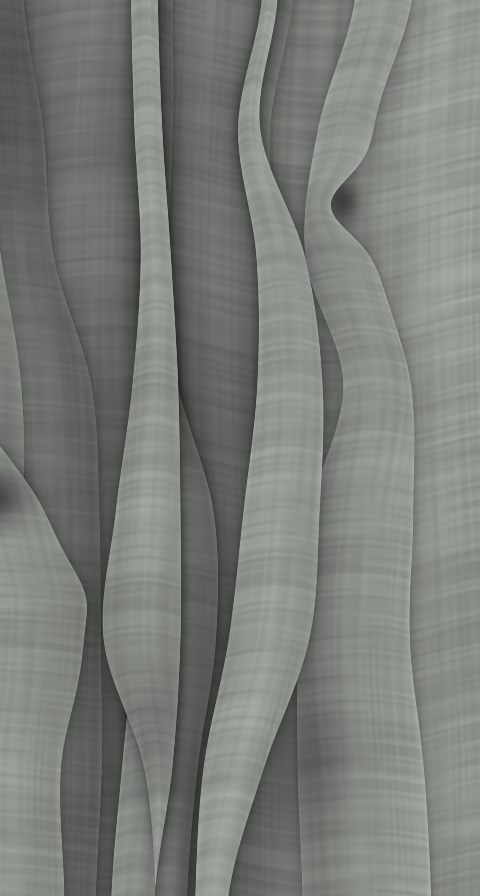
This texture is drawn by a WebGL 2 fragment shader. Its source:

```glsl
#version 300 es
precision highp float;
// Tall folds of grey-green woven cloth, overlapping and softly lit.

#define TINT vec3(0.972, 1.0, 0.962)
#define THREADS vec2(150.0, 250.0)
#define WEAVE_DEPTH 0.17
#define SHADOW_WIDTH 0.028
#define RIM_LIGHT 0.045
#define RIM_WIDTH 0.005

uniform vec2 u_resolution;
out vec4 fragColor;

float hash(vec2 p) {
    vec3 q = fract(vec3(p.xyx) * 0.1031);
    q += dot(q, q.yzx + 33.33);
    return fract((q.x + q.y) * q.z);
}

float noise(vec2 p) {
    vec2 i = floor(p), f = fract(p);
    f = f * f * (3.0 - 2.0 * f);
    return mix(mix(hash(i), hash(i + vec2(1, 0)), f.x),
               mix(hash(i + vec2(0, 1)), hash(i + vec2(1, 1)), f.x), f.y);
}

// Streaky threads in both directions, fine over coarse.
float weave(vec2 p) {
    float warp = noise(p * vec2(THREADS.x, 7.0)) + 0.6 * noise(p * vec2(THREADS.x * 0.35, 3.0) + 17.0);
    float weft = noise(p * vec2(6.0, THREADS.y) + 41.0) + 0.7 * noise(p * vec2(3.0, THREADS.y * 0.3) + 73.0);
    return 1.0 + WEAVE_DEPTH * (0.4 * (warp - 0.8) + 0.6 * (weft - 0.85));
}

// Smooth curve through eight evenly spaced knots, in percent of the width.
float curve(float t, vec4 a, vec4 b) {
    float k[8] = float[8](a.x, a.y, a.z, a.w, b.x, b.y, b.z, b.w);
    float s = clamp(t, 0.0, 0.9999) * 7.0;
    int i = int(s);
    float f = fract(s);
    float p0 = k[max(i - 1, 0)], p1 = k[i], p2 = k[i + 1], p3 = k[min(i + 2, 7)];
    return 0.01 * (p1 + 0.5 * f * (p2 - p0 + f * (2.0 * p0 - 5.0 * p1 + 4.0 * p2 - p3
                 + f * (3.0 * (p1 - p2) + p3 - p0))));
}

float bump(float t, float centre, float width) {
    float d = (t - centre) / width;
    return exp(-d * d);
}

// Soft pool of darkness.
float pool(vec2 p, vec2 centre, vec2 size, float depth) {
    vec2 d = (p - centre) / size;
    return 1.0 - depth * exp(-dot(d, d));
}

// Lay one fold between two edges; tones run left, middle, right at top and foot.
void fold(inout float tone, vec2 p, float l, float r, vec3 top, vec3 foot, float shadow) {
    float inside = min(p.x - l, r - p.x);
    float aa = max(fwidth(inside), 0.0005);
    float mask = smoothstep(-0.5 * aa, 0.5 * aa, inside);
    float u = clamp((p.x - l) / max(r - l, 0.001), 0.0, 1.0);
    vec3 k = mix(top, foot, p.y);
    float lit = mix(mix(k.x, k.y, smoothstep(0.0, 0.55, u)), k.z, smoothstep(0.5, 1.0, u));
    lit += RIM_LIGHT * exp(-max(inside - 0.002, 0.0) / RIM_WIDTH);
    lit *= 0.96 + 0.08 * noise(vec2(u * 2.0 + l * 9.0, p.y * 7.0));
    lit *= weave(vec2(p.x - 0.45 * (l + r), p.y + 0.03 * u * (1.0 - u) + 0.1 * l));
    float strength = shadow * smoothstep(0.0, 0.03, r - l);
    float outside = max(-inside, 0.0);
    tone *= 1.0 - strength * (0.65 * exp(-outside / SHADOW_WIDTH) + 0.35 * exp(-outside / 0.007));
    tone = mix(tone, lit, mask);
}

void main() {
    vec2 p = gl_FragCoord.xy / u_resolution;
    p.y = 1.0 - p.y;   // measured downwards from the top
    float t = p.y;

    // Cloth at the back, brightening to the right
    float tone = mix(0.47, 0.40, t);
    tone = mix(tone, 0.50, smoothstep(0.5, 0.64, p.x));
    tone = mix(tone, mix(0.61, 0.56, t), smoothstep(0.68, 0.92, p.x));
    tone *= weave(p + vec2(0.02 * sin(t * 5.0), 0.02 * sin(p.x * 7.0)));
    tone *= 0.95 + 0.1 * noise(p * vec2(4.0, 7.0));
    tone *= pool(p, vec2(0.715, 0.225), vec2(0.035, 0.022), 0.5);

    // Left drape, its narrow strip and the pleat sweeping across it
    float drapeR = curve(t, vec4(4.9, 9.0, 11.2, 19.0), vec4(20.7, 21.0, 21.2, 20.0));
    fold(tone, p, -0.15, drapeR, vec3(0.40, 0.46, 0.38), vec3(0.54, 0.53, 0.38), 0.3);
    tone *= pool(p, vec2(0.0, 0.13), vec2(0.07, 0.13), 0.25);
    float stripR = curve(t, vec4(-5.0, -4.0, 0.2, 4.4), vec4(4.6, 0.0, 0.0, 0.0));
    fold(tone, p, -0.15, stripR, vec3(0.48), vec3(0.50), 0.25);
    float pleatR = curve(t, vec4(-20.0, -18.0, -15.0, -8.5), vec4(9.3, 17.0, 12.7, 13.4))
                 + 0.022 * bump(t, 0.665, 0.04);
    fold(tone, p, -0.2, pleatR, vec3(0.55, 0.57, 0.53), vec3(0.56, 0.59, 0.53), 0.3);
    tone *= pool(p, vec2(-0.01, 0.555), vec2(0.055, 0.03), 0.5);

    // Flaps behind the slender fold
    float slimL = curve(t, vec4(27.3, 28.0, 29.3, 27.6), vec4(24.1, 21.6, 30.0, 32.4));
    float slimR = curve(t, vec4(32.9, 33.8, 35.6, 37.1), vec4(37.6, 37.6, 35.9, 32.2));
    float tabR = curve(t, vec4(36.0, 36.0, 34.5, 30.0), vec4(30.0));
    fold(tone, p, 0.30, tabR, vec3(0.40), vec3(0.38), 0.25);
    float flapR = curve(t, vec4(30.0, 32.0, 33.0, 37.0), vec4(44.5, 45.0, 41.2, 39.0));
    fold(tone, p, 0.31, flapR, vec3(0.50, 0.50, 0.42), vec3(0.47, 0.49, 0.36), 0.4);

    // Slender fold with the panel under its curl
    float panelL = curve(t, vec4(30.0, 30.0, 31.0, 31.0), vec4(30.0, 28.0, 25.4, 23.2));
    fold(tone, p, panelL, slimR, vec3(0.52), vec3(0.55, 0.55, 0.45), 0.3);
    fold(tone, p, slimL, slimR, vec3(0.57, 0.60, 0.56), vec3(0.50, 0.58, 0.52), 0.3);
    tone *= pool(p, vec2(0.32, 0.81), vec2(0.055, 0.06), 0.22);

    // Broad right fold, pinched near its top
    float broadL = curve(t, vec4(73.9, 66.3, 63.6, 71.5), vec4(64.6, 62.2, 62.0, 63.0));
    float broadR = curve(t, vec4(85.8, 78.0, 78.5, 85.6), vec4(86.1, 85.4, 88.3, 89.8))
                 - 0.085 * bump(t, 0.23, 0.042);
    fold(tone, p, broadL, broadR, vec3(0.57, 0.57, 0.58), vec3(0.50, 0.57, 0.59), 0.24);
    tone *= pool(p, vec2(0.64, 0.84), vec2(0.09, 0.10), 0.24);

    // Central fold and the dark lining showing at its top
    float midL = curve(t, vec4(54.5, 49.6, 53.4, 53.6), vec4(50.7, 47.6, 42.4, 40.7));
    float midR = curve(t, vec4(57.8, 54.2, 63.5, 67.2), vec4(66.6, 64.4, 55.0, 47.6));
    float liningR = curve(t, vec4(61.0, 56.3, 58.0, 58.0), vec4(50.0, 45.0, 42.0, 41.0));
    fold(tone, p, midL, liningR, vec3(0.40, 0.40, 0.44), vec3(0.38), 0.2);
    fold(tone, p, midL, midR, vec3(0.55, 0.58, 0.58), vec3(0.57, 0.61, 0.56), 0.34);

    fragColor = vec4(clamp(tone, 0.0, 1.0) * TINT, 1.0);
}
```
